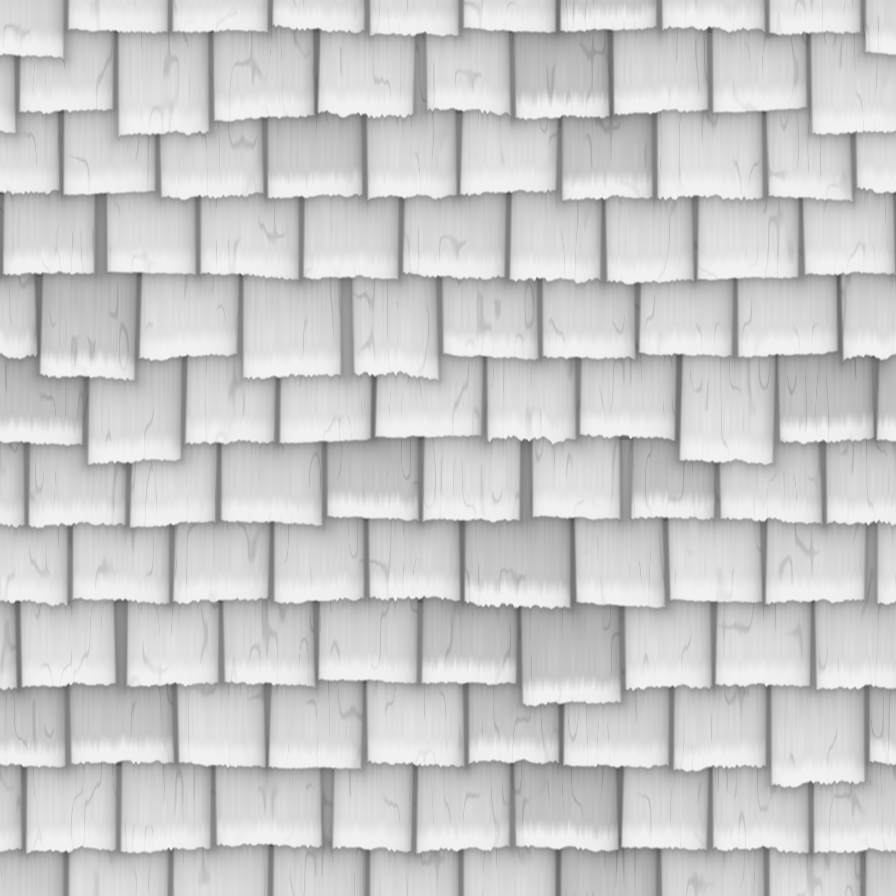
Write a Shadertoy shader that draws this texture map.

```glsl
// Pale weathered wooden shingles in overlapping, uneven rows.
#define COLS 9.0
#define ROWS 11.0
#define GAP 0.03          // half seam width, in row heights
#define LONG_SHARE 0.12   // share of shingles that hang low
#define DARK_SHARE 0.17   // share of darker shingles
#define BODY 0.875
#define DARK 0.79
#define TIP 0.95
#define SHADOW 0.25
#define RAGGED 0.055
#define CRACK 0.09

float hash(vec2 p) {
    return fract(sin(dot(p, vec2(127.1, 311.7))) * 43758.5453);
}

float noise(vec2 p) {
    vec2 i = floor(p), f = fract(p);
    f = f * f * (3.0 - 2.0 * f);
    return mix(mix(hash(i), hash(i + vec2(1, 0)), f.x),
               mix(hash(i + vec2(0, 1)), hash(i + vec2(1, 1)), f.x), f.y);
}

// Wrapped identity, so the pattern tiles
vec2 shingleId(float col, float row) {
    return vec2(mod(col, COLS), mod(row, ROWS));
}

// Staggered start of each row, drifting down the wall
float rowShift(float row) {
    float k = mod(row, ROWS);
    return 0.16 + 0.5 * (k - 1.0) - 0.46 * smoothstep(1.0, 7.0, k);
}

float seam(float col, float row) {
    return col + 0.13 * (hash(shingleId(col, row) + 3.7) - 0.5);
}

// Wood tone; u runs across, h rises from the lower edge
float woodTone(float u, float h, float inset, vec2 id) {
    float seed = 50.0 * hash(id + 8.3);
    float streak = noise(vec2(u * 45.0 + seed, h * 2.0));
    float grain = noise(vec2(u * 10.0 + seed, h * 1.4 + seed));
    float patches = noise(vec2(u * 5.0, h * 3.0) + seed * 1.7);
    float crack = 1.0 - smoothstep(0.0, 0.06, abs(grain - 0.5));
    crack *= smoothstep(0.4, 0.7, patches);

    float tone = mix(BODY, DARK, step(1.0 - DARK_SHARE, hash(id + 5.1)));
    tone += 0.04 * (hash(id + 6.9) - 0.5) + 0.035 * (streak - 0.5);
    tone -= 0.04 * smoothstep(0.4, 1.0, h);

    // Bleached lower end
    float bleach = 1.0 - smoothstep(0.13, 0.35, h + 0.12 * (streak - 0.5));
    tone = mix(tone, TIP, bleach);
    tone -= CRACK * crack * (1.0 - 0.5 * bleach);
    return tone * (1.0 - 0.12 * exp(-max(inset, 0.0) / 0.05));
}

// Lays one shingle and its soft shadow over the tone below
float layShingle(float below, float x, float y, float col, float row, float soft) {
    vec2 id = shingleId(col, row);
    float aspect = ROWS / COLS;
    float left = seam(col, row), right = seam(col + 1.0, row);
    float u = x - left;

    // Lower edge: drop, tilt and splinters
    float drop = 0.1 * (hash(id + 1.3) - 0.5);
    drop += 0.25 * step(1.0 - LONG_SHARE, hash(id + 2.1));
    float tilt = 0.14 * (hash(id + 4.2) - 0.5) * (u - 0.5);
    float fray = noise(vec2(u * 7.0, 9.0 * hash(id))) - 0.5
               + 0.7 * (noise(vec2(u * 38.0, 20.0 * hash(id + 7.7))) - 0.5);
    float wear = RAGGED * mix(0.4, 1.4, hash(id + 9.4));
    float h = row + drop + tilt + wear * fray - y;

    // Sides lean a little, and a few seams stand open
    float lean = 0.05 * (hash(id + 11.6) - 0.5) * (h - 0.5);
    float open = 0.09 * step(0.92, hash(id + 12.8));
    float inset = min((x - left + lean) * aspect - open,
                      (right - x - lean) * aspect) - GAP;

    vec2 outside = vec2(-inset, -h);
    float d = length(max(outside, 0.0)) + min(max(outside.x, outside.y), 0.0);
    float away = max(d, 0.0);
    below *= 1.0 - SHADOW * exp(-away / 0.08) - 0.05 * exp(-away / 0.25);
    float cover = 1.0 - smoothstep(-soft, soft, d);
    return mix(below, woodTone(u, h, inset, id), cover);
}

void mainImage(out vec4 fragColor, in vec2 fragCoord) {
    vec2 uv = fragCoord / iResolution.xy;
    float y = (1.0 - uv.y) * ROWS - 0.4;
    float soft = max(ROWS / iResolution.y, 0.022);
    float tone = 0.7;

    // Lower rows first, so that upper rows overlap them
    for (int layer = 2; layer >= 0; layer--) {
        float row = floor(y) + float(layer);
        float x = uv.x * COLS - rowShift(row);
        for (int side = -1; side <= 1; side++) {
            tone = layShingle(tone, x, y, floor(x) + float(side), row, soft);
        }
    }
    fragColor = vec4(vec3(clamp(tone, 0.0, 1.0)), 1.0);
}
```
